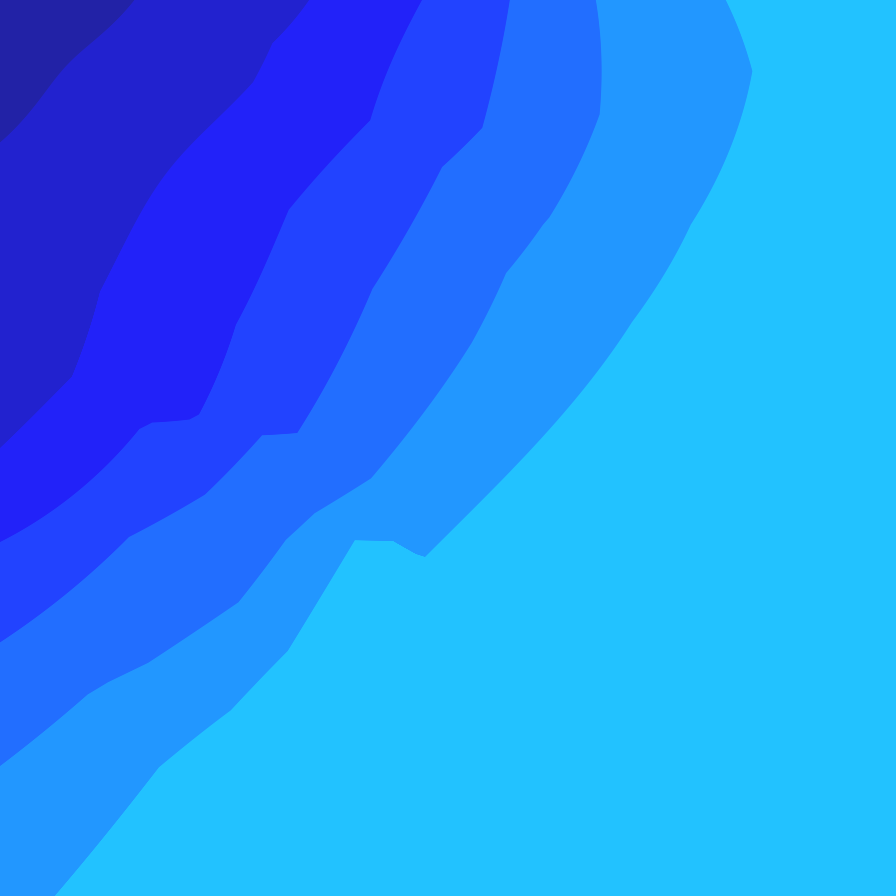
Reproduce this background procedurally as a WebGL 1 fragment shader.

```glsl
precision highp float;
// Flat blue layers spreading from the upper left corner over a cyan ground.
// Each layer edge is a radius over the angle around that corner: a cubic
// sweep plus a few creases that give the outline its folded, cut-paper look.

uniform vec2 u_resolution;

const float HALF_PI = 1.570796;
const float EDGE_SOFTNESS = 0.6; // half width of the edge blend, in pixels
const vec2 CORNER = vec2(0.0, 1.0);

const vec3 NAVY    = vec3(0.133, 0.133, 0.650);
const vec3 INDIGO  = vec3(0.133, 0.133, 0.810);
const vec3 ULTRA   = vec3(0.133, 0.133, 0.975);
const vec3 ROYAL   = vec3(0.133, 0.263, 1.000);
const vec3 AZURE   = vec3(0.133, 0.431, 1.000);
const vec3 SKY     = vec3(0.133, 0.592, 1.000);
const vec3 CYAN    = vec3(0.133, 0.760, 1.000);

// Cubic sweeps: radius controls from the top side round to the left side
const vec4 NAVY_SWEEP   = vec4(0.150, 0.088, 0.087, 0.159);
const vec4 INDIGO_SWEEP = vec4(0.345, 0.260, 0.171, 0.500);
const vec4 ULTRA_SWEEP  = vec4(0.471, 0.277, 0.480, 0.605);
const vec4 ROYAL_SWEEP  = vec4(0.569, 0.478, 0.519, 0.717);
const vec4 AZURE_SWEEP  = vec4(0.665, 0.676, 0.557, 0.855);
const vec4 SKY_SWEEP    = vec4(0.810, 0.882, 0.508, 1.069);

// Bernstein cubic through the sweep controls
float sweep(float t, vec4 controls) {
  float s = 1.0 - t;
  return dot(controls, vec4(s * s * s, 3.0 * s * s * t, 3.0 * s * t * t, t * t * t));
}

// Lopsided triangle, rising from start to peak and falling to end
float crease(float t, float start, float peak, float end, float height) {
  return height * max(0.0, min((t - start) / (peak - start), (end - t) / (end - peak)));
}

// Lay a layer over the colour wherever the radius lies inside its edge
vec3 layer(vec3 below, vec3 tint, float radius, float edge) {
  float blend = EDGE_SOFTNESS / min(u_resolution.x, u_resolution.y);
  return mix(tint, below, smoothstep(-blend, blend, radius - edge));
}

void main() {
  vec2 offset = gl_FragCoord.xy / u_resolution - CORNER;
  float radius = length(offset);
  float t = atan(-offset.y, offset.x) / HALF_PI; // 0 at the top, 1 at the left

  // Layer outlines, from the innermost outward
  float navyEdge = sweep(t, NAVY_SWEEP);

  float indigoEdge = sweep(t, INDIGO_SWEEP)
    + crease(t, 0.00, 0.10, 0.20, -0.012)
    + crease(t, 0.79, 0.88, 1.00, 0.029);

  float ultraEdge = sweep(t, ULTRA_SWEEP)
    + crease(t, 0.00, 0.20, 0.40, 0.036)
    + crease(t, 0.60, 0.715, 0.78, 0.023)
    + crease(t, 0.73, 0.80, 1.00, -0.021);

  float royalEdge = sweep(t, ROYAL_SWEEP)
    + crease(t, 0.00, 0.165, 0.23, 0.022)
    + crease(t, 0.42, 0.617, 0.655, 0.029)
    + crease(t, 0.75, 0.85, 1.00, -0.022);

  float azureEdge = sweep(t, AZURE_SWEEP)
    + crease(t, 0.00, 0.12, 0.25, 0.017)
    + crease(t, 0.24, 0.315, 0.40, -0.012)
    + crease(t, 0.40, 0.58, 0.65, 0.016)
    + crease(t, 0.69, 0.76, 0.90, 0.018)
    + crease(t, 0.86, 0.92, 1.00, -0.010);

  float skyEdge = sweep(t, SKY_SWEEP)
    + crease(t, 0.00, 0.06, 0.20, 0.025)
    + crease(t, 0.30, 0.585, 0.60, 0.027)
    + crease(t, 0.59, 0.63, 0.735, -0.039)
    + crease(t, 0.80, 0.87, 1.00, -0.020);

  // Stack the layers, widest first
  vec3 color = layer(CYAN, SKY, radius, skyEdge);
  color = layer(color, AZURE, radius, azureEdge);
  color = layer(color, ROYAL, radius, royalEdge);
  color = layer(color, ULTRA, radius, ultraEdge);
  color = layer(color, INDIGO, radius, indigoEdge);
  color = layer(color, NAVY, radius, navyEdge);

  gl_FragColor = vec4(color, 1.0);
}
```
